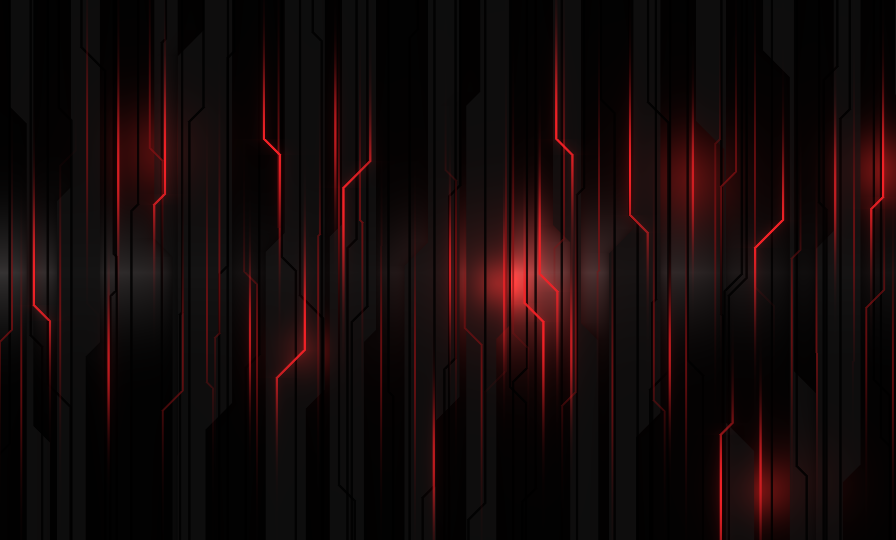
A Shadertoy shader for this background:

```glsl
float hash(float n) {
    n = fract(n * 0.1031);
    n *= n + 33.33;
    n *= n + n;
    return fract(n);
}

// Signed distance to a vertical line that steps sideways below its bend
float route(vec2 p, float x, float bend, float shift) {
    float drop = bend - p.y;
    float slant = step(0.0, drop) * step(drop, abs(shift));
    return (p.x - x - sign(shift) * clamp(drop, 0.0, abs(shift))) * mix(1.0, 0.707, slant);
}

float stroke(float d, float halfWidth, float pixel) {
    return 1.0 - smoothstep(halfWidth - 0.5 * pixel, halfWidth + 0.5 * pixel, abs(d));
}

float bell(float t, float width) {
    return exp(-t * t / (width * width));
}

// A lit line with a thin halo, fading away from its centre height
vec3 addTrace(vec3 color, float d, float fade, float pixel) {
    color += vec3(0.14, 0.012, 0.014) * fade * exp(-abs(d) / 0.010);
    return mix(color, vec3(0.95, 0.13, 0.15), stroke(d, 0.0021, pixel) * fade);
}

void mainImage(out vec4 fragColor, in vec2 fragCoord) {
    float pixel = 1.0 / iResolution.y;
    vec2 p = fragCoord / iResolution.xy * vec2(1.667, 1.0);

    // Steel band across the middle
    float dy = p.y - 0.495;
    float sheen = 0.62 + 0.38 * cos((p.x - 1.06) * 6.283);
    float band = 0.14 * bell(dy, 0.11) + 0.07 * exp(-abs(dy) / 0.025);
    vec3 color = vec3(0.006) + vec3(1.0, 0.95, 0.95) * band * sheen;

    // Flat dark panels with chamfered sides and soft shadows
    float covered = 0.0;
    for (int i = 0; i < 14; i++) {
        float id = float(i);
        float center = 0.128 * id + 0.02 + 0.04 * hash(id + 3.0);
        float halfWidth = 0.018 + 0.022 * hash(id + 21.0);
        float lean = hash(id + 37.0) < 0.5 ? -1.0 : 1.0;
        float cut = lean * (0.02 + 0.035 * hash(id + 51.0));
        float upper = 0.55 + 0.4 * hash(id + 67.0);
        float lower = 0.1 + 0.35 * hash(id + 83.0);
        float left = route(p, center - halfWidth, upper, cut);
        float right = route(p, center + halfWidth, lower, cut);
        float d = max(-left, right);
        float fill = 1.0 - smoothstep(-0.5 * pixel, 0.5 * pixel, d);
        color *= 1.0 - 0.45 * exp(-max(d, 0.0) / 0.012);
        color = mix(color, vec3(0.052, 0.050, 0.050) + 0.12 * band, fill);
        covered = max(covered, fill);
    }

    // Red light pools: position, radius, strength
    vec4 pools[8] = vec4[8](
        vec4(0.925, 0.475, 0.045, 0.65), vec4(0.950, 0.480, 0.130, 0.30),
        vec4(0.300, 0.720, 0.085, 0.24), vec4(0.567, 0.350, 0.050, 0.36),
        vec4(1.280, 0.670, 0.090, 0.24), vec4(1.640, 0.685, 0.070, 0.32),
        vec4(1.415, 0.090, 0.055, 0.26), vec4(1.500, 0.110, 0.080, 0.12));
    for (int i = 0; i < 8; i++) {
        float r = length(p - pools[i].xy);
        float light = bell(r, pools[i].z) + 0.3 * exp(-r / pools[i].z);
        color += vec3(1.0, 0.16, 0.15) * light * pools[i].w * (1.0 - 0.6 * covered);
    }

    // Black grooves
    for (int i = 0; i < 48; i++) {
        float id = float(i) + 100.0;
        float x = (float(i) + hash(id)) * 0.0355;
        float turn = (hash(id + 211.0) - 0.5) * 0.09;
        float d = route(p, x, 0.05 + 0.9 * hash(id + 307.0), turn);
        color *= 1.0 - 0.85 * stroke(d, 0.0022, pixel);
    }

    // Dim red lines
    for (int i = 0; i < 34; i++) {
        float id = float(i) + 500.0;
        float x = (float(i) + hash(id)) * 0.05;
        float turn = (hash(id + 113.0) - 0.5) * 0.08;
        float d = route(p, x, 0.25 + 0.5 * hash(id + 173.0), turn);
        float fade = bell(p.y - 0.25 - 0.5 * hash(id + 229.0), 0.17);
        color = mix(color, vec3(0.50, 0.06, 0.07), 0.75 * fade * stroke(d, 0.0018, pixel));
    }

    // Bright bent traces: x, bend height, sideways shift, centre of light
    vec4 bent[12] = vec4[12](
        vec4(0.307, 0.641, -0.020, 0.70), vec4(0.491, 0.743, 0.030, 0.73),
        vec4(0.689, 0.702, -0.050, 0.62), vec4(1.035, 0.743, 0.030, 0.76),
        vec4(1.172, 0.602, 0.033, 0.68), vec4(1.457, 0.593, -0.052, 0.57),
        vec4(1.643, 0.635, -0.022, 0.67), vec4(0.567, 0.352, -0.052, 0.38),
        vec4(0.976, 0.439, 0.035, 0.39), vec4(1.004, 0.493, 0.033, 0.52),
        vec4(1.363, 0.217, -0.022, 0.09), vec4(0.063, 0.435, 0.030, 0.48));
    // Bright straight traces: x, centre of light
    vec2 upright[12] = vec2[12](
        vec2(0.220, 0.68), vec2(0.202, 0.33), vec2(0.624, 0.75), vec2(0.807, 0.15),
        vec2(0.837, 0.50), vec2(0.938, 0.46), vec2(1.246, 0.35), vec2(1.289, 0.67),
        vec2(1.415, 0.13), vec2(1.554, 0.65), vec2(0.465, 0.38), vec2(1.063, 0.36));
    for (int i = 0; i < 12; i++) {
        vec4 t = bent[i];
        color = addTrace(color, route(p, t.x, t.y, t.z), bell(p.y - t.w, 0.14), pixel);
        color = addTrace(color, p.x - upright[i].x, 0.75 * bell(p.y - upright[i].y, 0.11), pixel);
    }

    fragColor = vec4(clamp(color, 0.0, 1.0), 1.0);
}
```
